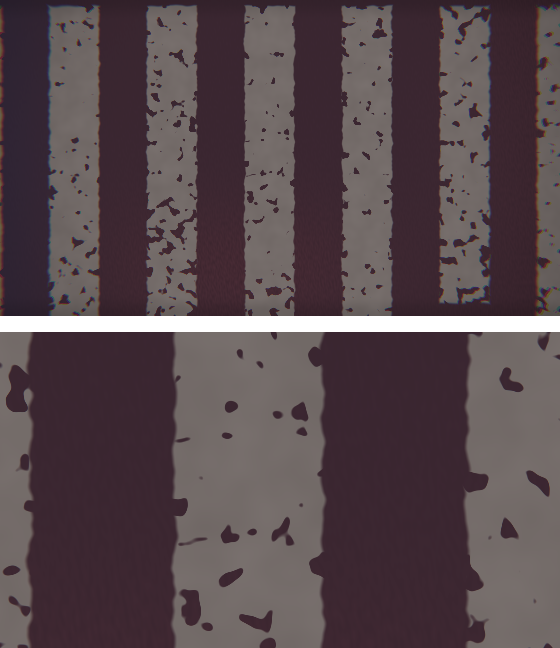
Top, the full canvas; bottom, a detail of the centre.
Write a Shadertoy shader that draws this pattern.

```glsl
const float PERIOD = 0.309;
const float HALF_WIDTH = 0.0785;
const float STRIPE_SHIFT = -0.0335;
const float STRIPE_TOP = 0.481;
const float TAU = 6.28319;

float hash(vec2 p) {
    p = fract(p * vec2(0.1031, 0.1137));
    p += dot(p, p.yx + 33.33);
    return fract((p.x + p.y) * p.x * 17.0);
}

vec2 gradientAt(vec2 cell) {
    float angle = TAU * hash(cell + 71.0);
    return vec2(cos(angle), sin(angle));
}

// Signed gradient noise
float noise(vec2 p) {
    vec2 i = floor(p), f = fract(p);
    vec2 u = f * f * f * (f * (f * 6.0 - 15.0) + 10.0);
    vec2 e = vec2(1.0, 0.0);
    float low = mix(dot(gradientAt(i), f), dot(gradientAt(i + e), f - e), u.x);
    float high = mix(dot(gradientAt(i + e.yx), f - e.yx), dot(gradientAt(i + 1.0), f - 1.0), u.x);
    return mix(low, high, u.y);
}

// Signed distance to a wavy upright bar
float stripeDistance(vec2 p, float column) {
    float x = p.x - STRIPE_SHIFT - column * PERIOD;
    float side = sign(x);
    float ripple = 0.007 * noise(vec2(p.y * 32.0, column * 7.3 + side * 2.6))
                 + 0.003 * noise(vec2(p.y * 75.0, column * 3.7 + side * 5.4));
    float bottom = column == 2.0 ? -0.46 : -0.53;
    float capRipple = 0.006 * noise(vec2(p.x * 35.0, column + 0.4));
    float ends = max(p.y - STRIPE_TOP, bottom - p.y) + capRipple;
    return max(abs(x) - HALF_WIDTH + ripple, ends);
}

// Chipped paint coverage: 1 where paint remains
float paintCoverage(vec2 p, float softness) {
    float column = round((p.x - STRIPE_SHIFT) / PERIOD);
    float d = stripeDistance(p, column);
    float bar = 1.0 - smoothstep(-softness, softness, d);

    vec2 q = p + 0.008 * vec2(noise(p * 22.0 + 9.0), noise(p * 22.0 + 40.0));
    float chips = noise(q * vec2(27.0, 32.0) + 100.0) + 0.45 * noise(q * 62.0 + 200.0);
    float patches = 0.32 * noise(p * vec2(4.0, 6.0) + 60.0);
    float columnWear = 0.065 * cos(TAU * (column + 1.0) / 3.0);
    float lowWear = 0.08 * (1.0 - smoothstep(-0.45, -0.1, p.y));
    float edgeWear = 0.09 * smoothstep(-0.025, 0.0, d);
    float wear = chips + patches + columnWear + lowWear + edgeWear - 0.38;
    float chipSoftness = softness * 11.0;
    return bar * (1.0 - smoothstep(-chipSoftness, chipSoftness, wear));
}

vec3 groundColor(vec2 p) {
    vec3 color = vec3(0.228, 0.15, 0.19);
    color = mix(color, vec3(0.205, 0.16, 0.23), smoothstep(0.5, 0.95, -p.x));
    // Warm glow with fine streaks
    vec2 g = (p - vec2(-0.12, -0.36)) / vec2(0.45, 0.22);
    float glow = exp(-dot(g, g));
    float rightGlow = 0.5 * smoothstep(0.35, 0.85, p.x);
    float streaks = noise(vec2(p.x + 0.15 * p.y, p.y) * vec2(190.0, 65.0));
    return color + vec3(0.035, 0.008, 0.004) * (glow + rightGlow)
                 + vec3(0.035, 0.018, 0.02) * streaks * (0.15 + glow + rightGlow);
}

vec3 paintColor(vec2 p) {
    float clouds = noise(p * 15.0 + 20.0) + 0.5 * noise(p * 37.0);
    return vec3(0.455, 0.422, 0.412) + 0.022 * clouds;
}

void mainImage(out vec4 fragColor, in vec2 fragCoord) {
    vec2 p = (fragCoord - 0.5 * iResolution.xy) / iResolution.y;
    float r2 = dot(p, p);

    // Lens blur and colour fringes grow toward the borders
    float softness = max(0.0025 + 0.004 * r2, 0.8 / iResolution.y);
    float fringe = 0.008 * r2;
    vec3 coverage = vec3(paintCoverage(p * (1.0 + fringe), softness),
                         paintCoverage(p, softness),
                         paintCoverage(p * (1.0 - fringe), softness));

    vec3 color = mix(groundColor(p), paintColor(p), coverage);
    color *= 1.0 - 0.16 * smoothstep(0.2, 1.1, r2);
    color *= 1.0 - 0.12 * smoothstep(0.43, 0.5, abs(p.y));
    fragColor = vec4(color, 1.0);
}
```
